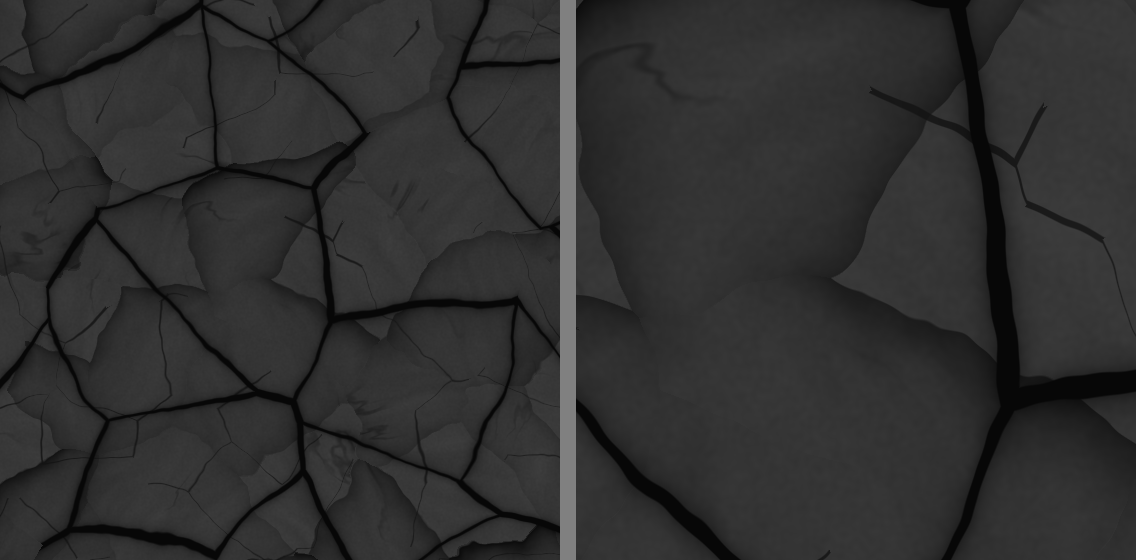
Left: the whole. Right: its middle third, enlarged.
Give the GLSL for this texture, as a Shadertoy shader.

```glsl
// Dark cracked slate: overlapping flakes split by deep black fissures and hairlines.
#define STONE 0.212
#define FISSURE 0.028
#define FISSURE_SCALE 3.5
#define FISSURE_HALF_WIDTH 0.0052
#define FLAKE_SCALE 5.2
#define HAIRLINE_SCALE 6.5
#define HAIRLINE_HALF_WIDTH 0.0013
#define SHADOW_REACH 0.026
#define SHADOW_DEPTH 0.72
#define RELIEF 0.20
#define GRAIN 0.07

vec2 hash2(vec2 p) {
    vec3 q = fract(p.xyx * vec3(0.1031, 0.1030, 0.0973));
    q += dot(q, q.yzx + 33.33);
    return fract((q.xx + q.yz) * q.zy);
}

// Gradient noise, roughly -0.7 to 0.7
float corner(vec2 cell, vec2 offset) {
    return dot(hash2(cell + 71.0) * 2.0 - 1.0, offset);
}

float noise(vec2 p) {
    vec2 i = floor(p), f = p - i;
    vec2 u = f * f * f * (f * (f * 6.0 - 15.0) + 10.0);
    vec2 e = vec2(1, 0);
    return mix(mix(corner(i, f), corner(i + e.xy, f - e.xy), u.x),
               mix(corner(i + e.yx, f - e.yx), corner(i + e.xx, f - e.xx), u.x), u.y);
}

float fbm(vec2 p) {
    float sum = 0.0, amp = 0.6;
    for (int k = 0; k < 5; k++) {
        sum += amp * noise(p);
        p = mat2(1.6, 1.2, -1.2, 1.6) * p + 7.3;
        amp *= 0.52;
    }
    return sum;
}

vec2 warp(vec2 p, float frequency) {
    return vec2(noise(p * frequency + 3.7), noise(p * frequency + 41.2));
}

// Voronoi plates: x = distance to the kept cracks, y = shadow cast by
// higher neighbours, z = random value of the plate (its height)
vec3 plates(vec2 p, float scale, float seed, float keep, float halfWidth, float pixel) {
    p = p * scale + seed;
    vec2 base = floor(p), home = base, toHome = vec2(0);
    float nearest = 1e3;
    for (int y = -1; y <= 1; y++)
    for (int x = -1; x <= 1; x++) {
        vec2 cell = base + vec2(x, y);
        vec2 toSite = cell + hash2(cell) - p;
        if (dot(toSite, toSite) < nearest) {
            nearest = dot(toSite, toSite);
            home = cell;
            toHome = toSite;
        }
    }
    float height = hash2(home + 19.0).x, crack = 1.0, shade = 0.0;
    for (int y = -2; y <= 2; y++)
    for (int x = -2; x <= 2; x++) {
        if (x == 0 && y == 0) continue;
        vec2 cell = home + vec2(x, y);
        vec2 toSite = cell + hash2(cell) - p;
        vec2 across = normalize(toSite - toHome);
        float d = dot(0.5 * (toSite + toHome), across) / scale;
        vec2 edge = hash2(home + cell + 53.0);
        if (edge.x < keep) crack = min(crack, d - halfWidth * mix(0.35, 1.2, edge.y));
        float drop = max(hash2(cell + 19.0).x - height, 0.0) * (0.9 + 0.4 * across.y);
        shade = max(shade, drop * exp(-d / SHADOW_REACH) * smoothstep(0.0, 1.5 * pixel, d));
    }
    return vec3(crack, shade, height);
}

void mainImage(out vec4 fragColor, in vec2 fragCoord) {
    float pixel = 1.0 / iResolution.y;
    vec2 uv = fragCoord * pixel;

    // Bent coordinates: sweeping curves with small chipped kinks
    vec2 bent = uv + 0.09 * warp(uv, 2.6) + 0.016 * warp(uv, 11.0) + 0.003 * warp(uv, 45.0);
    vec2 chipped = uv + 0.10 * warp(uv + 5.0, 4.0) + 0.028 * warp(uv, 15.0) + 0.006 * warp(uv, 50.0);

    // Crack layers, their widths swelling and fading along the length
    float swell = 1.0 + 1.1 * noise(uv * 5.0 + 17.0);
    float fade = 0.8 + 2.6 * noise(uv * 6.0 + 29.0);
    vec3 fissure = plates(bent, FISSURE_SCALE, 11.0, 0.82, FISSURE_HALF_WIDTH * swell, pixel);
    vec3 flake = plates(chipped, FLAKE_SCALE, 37.0, 0.0, 0.0, pixel);
    vec3 hairline = plates(bent + 0.4 * (chipped - uv), HAIRLINE_SCALE, 83.0, 0.5,
                           HAIRLINE_HALF_WIDTH * fade, pixel);

    // Cleavage relief, running in its own direction on each flake
    float angle = 6.2832 * flake.z;
    vec2 along = vec2(cos(angle), sin(angle));
    vec2 strata = vec2(dot(uv, along), dot(uv, vec2(-along.y, along.x))) * vec2(5.0, 13.0);
    strata += 0.8 * warp(uv, 7.0);
    float relief = fbm(strata) - fbm(strata + vec2(0.08, 0.22));
    float crease = 1.0 - smoothstep(0.0, 0.035, abs(fbm(strata * 0.55 + 9.0)));
    crease *= smoothstep(0.05, 0.4, noise(uv * 7.0 + 61.0));

    // Stone surface
    float tone = STONE * (0.97 + 0.07 * flake.z + 0.10 * fbm(uv * 4.0));
    tone *= 1.0 + RELIEF * relief - 0.25 * crease;
    tone *= 1.0 + GRAIN * (noise(uv * 210.0) + 0.6 * noise(uv * 95.0));
    tone *= 1.0 - SHADOW_DEPTH * flake.y;
    tone *= 1.0 - 0.35 * fissure.y;

    // Hairlines, then fissures with darkened shoulders
    float thin = 1.0 - smoothstep(-pixel, pixel, hairline.x);
    tone = mix(tone, 0.07, 0.8 * thin);
    tone *= 1.0 - 0.35 * exp(-max(fissure.x, 0.0) / 0.006);
    float deep = 1.0 - smoothstep(-pixel, pixel, fissure.x);
    tone = mix(tone, FISSURE, deep);

    fragColor = vec4(vec3(tone), 1.0);
}
```
